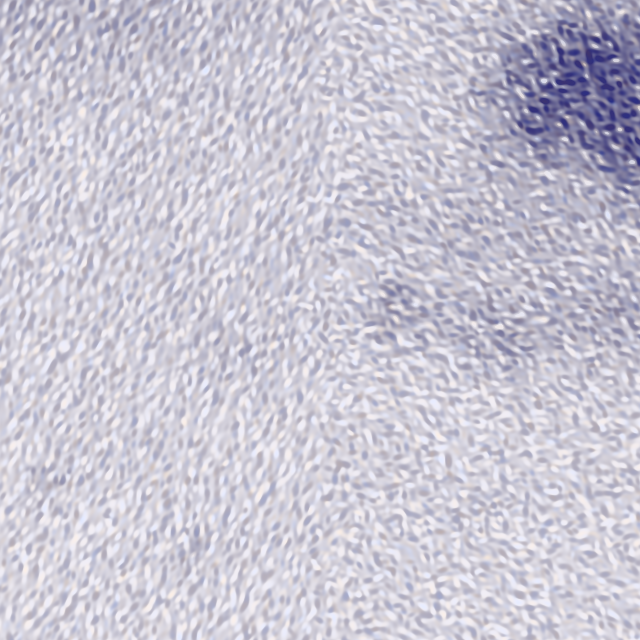
Reproduce this texture procedurally as a Shadertoy shader.

```glsl
// Pale lilac glittering grains, brushed in two directions, with dark blue stains.

vec3 hash3(vec2 p) {
    vec3 q = fract(p.xyx * vec3(0.1031, 0.1030, 0.0973));
    q += dot(q, q.yxz + 33.33);
    return fract((q.xxy + q.yzz) * q.zyx);
}

// Smooth layered sines, roughly -1 to 1
float waves(vec2 p) {
    float sum = 0.0, amp = 0.5;
    for (int i = 0; i < 4; i++) {
        sum += amp * sin(p.x + 1.7 * sin(p.y * 0.8)) * sin(p.y + 1.3 * sin(p.x * 0.7 + 2.0));
        p = mat2(1.2, 1.5, -1.5, 1.2) * p + 3.1;
        amp *= 0.6;
    }
    return sum;
}

float stain(vec2 p, vec2 center, vec2 radius) {
    vec2 d = (p - center) / radius;
    return exp(-dot(d, d));
}

// Each grain takes the left or the right direction, mixed near the seam
float grainAngle(vec2 p, float turn, float pick) {
    float side = step(pick, smoothstep(0.45, 0.60, p.x));
    float spread = mix(0.45, mix(1.1, 0.75, smoothstep(0.2, 0.5, p.y)), side);
    return mix(1.2, 2.6, side) + spread * (2.0 * turn - 1.0);
}

// Sum of short oriented grains with contrasting rims: x is tone, y is tint
vec2 grains(vec2 p) {
    const float CELLS = 100.0;
    vec2 cell = floor(p * CELLS), sum = vec2(0.0);
    for (int j = -2; j <= 2; j++)
    for (int i = -2; i <= 2; i++) {
        vec2 id = cell + vec2(i, j);
        vec3 place = hash3(id + 17.0);
        vec3 look = hash3(id + 251.0);
        vec2 d = p * CELLS - id - place.xy;
        float a = grainAngle((id + 0.5) / CELLS, place.z, look.z);
        float size = mix(0.8, 1.15, fract(look.z * 7.0));
        float along = dot(d, vec2(cos(a), sin(a))) / (0.62 * size);
        float across = dot(d, vec2(-sin(a), cos(a))) / (0.40 * size);
        float u = along * along, v = across * across;
        float shape = (1.0 - 0.55 * v - 0.2 * u) * exp(-0.5 * (u + v));
        vec2 weight = 2.0 * look.xy - 1.0;
        sum += shape * weight * (0.4 + abs(weight));
    }
    return sum;
}

void mainImage(out vec4 fragColor, in vec2 fragCoord) {
    vec2 p = fragCoord / iResolution.xy;

    // Stains with ragged edges
    vec2 q = p + 0.035 * vec2(waves(p * 34.0), waves(p.yx * 34.0 + 5.0));
    float shade = 0.46 * stain(q, vec2(0.93, 0.89), vec2(0.12, 0.11))
                + 0.32 * stain(q, vec2(0.99, 0.76), vec2(0.07, 0.07))
                + 0.22 * stain(q, vec2(0.83, 0.82), vec2(0.06, 0.09))
                + 0.18 * stain(q, vec2(0.62, 0.52), vec2(0.05, 0.04))
                + 0.17 * stain(q, vec2(0.78, 0.48), vec2(0.08, 0.06))
                + 0.15 * stain(q, vec2(0.97, 0.51), vec2(0.09, 0.07))
                + 0.08 * stain(q, vec2(0.80, 0.64), vec2(0.22, 0.10))
                + 0.07 * stain(q, vec2(0.38, 0.46), vec2(0.08, 0.06))
                + 0.08 * stain(q, vec2(0.12, 1.00), vec2(0.30, 0.12))
                + 0.13 * stain(q, vec2(0.30, 0.13), vec2(0.02, 0.03))
                + 0.10 * stain(q, vec2(0.07, 0.25), vec2(0.02, 0.03));

    // Tone: soft daylight slope, patches and crisp grains
    vec2 grain = grains(p);
    float tone = 0.84 - 0.03 * p.y + 0.02 * waves(p * 17.0 + 9.0) - shade;
    tone += (0.155 + 0.25 * shade) * tanh(1.5 * grain.x);
    tone += 0.45 * shade * smoothstep(0.7, 1.2, grain.x);
    tone = tone < 0.86 ? tone : 0.86 + 0.10 * tanh((tone - 0.86) / 0.10);
    tone = max(tone, 0.2);

    // Shadows turn blue; single grains lean warm or cool
    float depth = max(0.9 - tone, 0.0);
    vec3 color = vec3(tone, tone - 0.011, tone + 0.02 + 0.12 * depth + 0.35 * depth * depth);
    float tint = grain.y + 0.2 * waves(p * 40.0);
    color += tint * vec3(-0.022, -0.004, 0.026);

    fragColor = vec4(clamp(color, 0.0, 1.0), 1.0);
}
```
